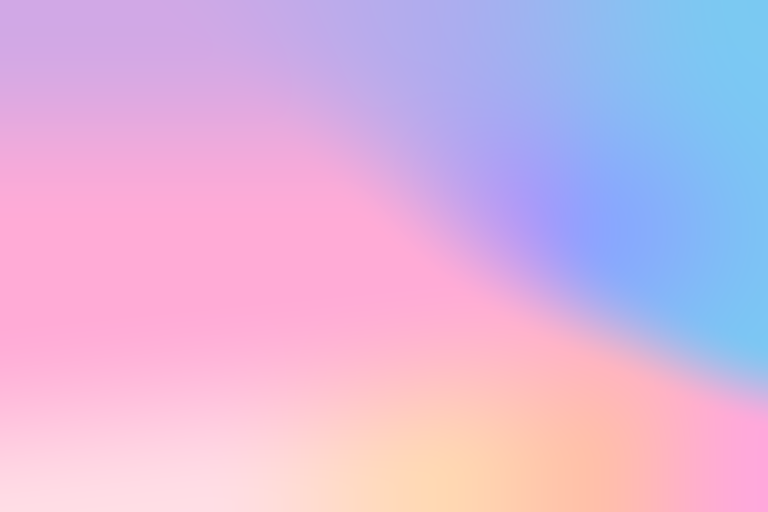
A Shadertoy shader for this background:

```glsl
// A soft pastel mesh gradient: a warm pink field with a pale floor glow,
// and a cool blue field beyond a hyperbolic edge. All parts are wide
// smoothstep ramps and one Gaussian glow, blended in canvas units.

// Pink body, lilac top, and a floor running cream, apricot, peach, pink.
vec3 warmField(vec2 p) {
    vec3 pink = vec3(1.0, 0.67, 0.84);
    vec3 lilac = vec3(0.82, 0.66, 0.90);
    vec3 body = mix(pink, lilac, smoothstep(0.55, 0.95, p.y));

    vec3 floorColor = mix(vec3(1.0, 0.87, 0.90), vec3(1.0, 0.85, 0.70),
                          smoothstep(0.25, 0.60, p.x));
    floorColor = mix(floorColor, vec3(1.0, 0.75, 0.66), smoothstep(0.55, 0.80, p.x));
    floorColor = mix(floorColor, vec3(1.0, 0.66, 0.86), smoothstep(0.75, 1.0, p.x));

    float floorGlow = 1.0 - smoothstep(-0.03, 0.38, p.y - 0.15 * p.x);
    return mix(body, floorColor, floorGlow);
}

// Periwinkle to sky blue, with a violet-blue glow near the inner edge.
vec3 coolField(vec2 p) {
    vec3 sky = mix(vec3(0.66, 0.68, 0.94), vec3(0.48, 0.79, 0.95),
                   smoothstep(0.55, 0.98, p.x));
    vec3 violet = mix(vec3(0.69, 0.58, 0.98), vec3(0.53, 0.65, 1.0),
                      smoothstep(0.64, 0.82, p.x));
    vec2 q = (p - vec2(0.74, 0.55)) / vec2(0.20, 0.22);
    return mix(sky, violet, exp(-dot(q, q)));
}

// Approximate signed distance to the hyperbola, positive on the cool side.
float edgeDistance(vec2 p) {
    vec2 q = p - vec2(0.20, -0.04);
    float level = 0.24 - 0.015 * smoothstep(0.8, 1.0, p.x);
    return (q.x * q.y - level) / max(length(q), 0.001);
}

void mainImage(out vec4 fragColor, in vec2 fragCoord) {
    vec2 p = fragCoord / iResolution.xy;

    // The edge is tight at the right and spreads towards the top.
    float softness = 0.08 + 0.18 * p.y * p.y * p.y;
    float cool = smoothstep(-softness, softness, edgeDistance(p));

    fragColor = vec4(mix(warmField(p), coolField(p), cool), 1.0);
}
```
